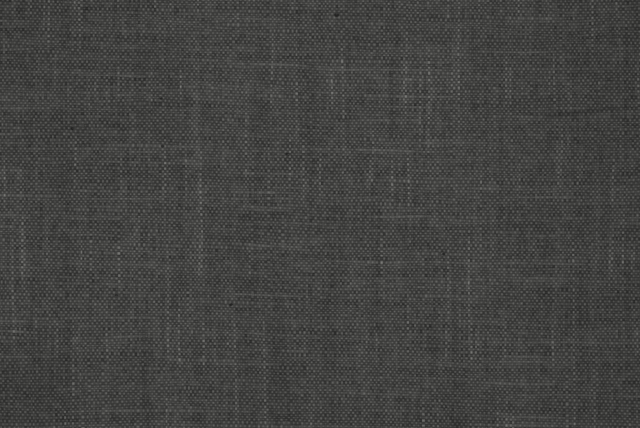
This texture is drawn by a WebGL 2 fragment shader. Its source:

```glsl
#version 300 es
precision highp float;

uniform vec2 u_resolution;
out vec4 fragColor;

const float PI = 3.14159265;
const vec2 THREADS = vec2(188.0, 152.0); // warp and weft threads per canvas height
const int SAMPLES = 3;

float hash(vec2 p) {
    vec3 q = fract(vec3(p.xyx) * vec3(0.1031, 0.1030, 0.0973));
    q += dot(q, q.yzx + 33.33);
    return fract((q.x + q.y) * q.z);
}

float noise(vec2 p) {
    vec2 cell = floor(p);
    vec2 f = fract(p);
    f = f * f * (3.0 - 2.0 * f);
    float low = mix(hash(cell), hash(cell + vec2(1, 0)), f.x);
    float high = mix(hash(cell + vec2(0, 1)), hash(cell + vec2(1, 1)), f.x);
    return mix(low, high, f.y);
}

// Continuous weave coordinates with drifting, unevenly spaced threads
vec2 bend(vec2 p) {
    vec2 drift = vec2(noise(p * vec2(5.0, 3.0)), noise(p * vec2(2.5, 5.0) + 40.0));
    vec2 spacing = vec2(noise(vec2(p.x * 60.0, p.y * 9.0)),
                        noise(vec2(p.x * 9.0, p.y * 60.0) + 70.0));
    vec2 slanted = p + vec2(0.0, 0.012 * p.x);
    return slanted * THREADS + drift * 1.6 + spacing * 0.8;
}

// Brightness variation along one thread
float threadTone(float id, float along, float seed) {
    float slow = noise(vec2(id + seed, along * 4.0)) - 0.5;
    float quick = noise(vec2(id + seed + 300.0, along * 45.0)) - 0.5;
    return slow * 0.048 + quick * 0.042;
}

// Thick pale stretches of yarn
float slub(float id, float along, float frequency, float seed) {
    float stretch = smoothstep(0.85, 0.97, noise(vec2(id + seed, along * frequency)));
    return stretch * (0.5 + 0.5 * noise(vec2(id + seed, along * 50.0)));
}

// Staggered raised crossings with furrows between the rows
float relief(vec2 local, float side) {
    float bump = side * cos(PI * local.x) * cos(PI * local.y);
    float furrows = 0.006 * cos(2.0 * PI * local.x) + 0.027 * cos(2.0 * PI * local.y);
    return 0.064 * bump + 0.020 * (bump * bump - 0.25) + furrows;
}

float weave(vec2 p) {
    vec2 w = bend(p);
    vec2 id = floor(w);
    vec2 local = w - id - 0.5;
    float side = mod(id.x + id.y, 2.0) < 0.5 ? 1.0 : -1.0;
    float warpOver = 0.5 + 0.5 * side;

    float warpSlub = slub(id.x, p.y, 5.0, 511.0);
    float weftSlub = slub(id.y, p.x, 3.2, 823.0);
    float warpTone = threadTone(id.x, p.y, 17.0);
    float weftTone = threadTone(id.y, p.x, 1207.0);

    float tone = mix(weftTone, warpTone, mix(0.25, 0.75, warpOver));
    float pale = 0.090 * warpSlub * mix(0.15, 1.0, warpOver)
               + 0.065 * weftSlub * mix(1.0, 0.45, warpOver);
    float crossing = hash(id + 61.0) - 0.5;
    float fibre = noise(p * 330.0) - 0.5;
    return 0.256 + relief(local, side) + tone + pale + crossing * 0.05 + fibre * 0.04;
}

// Small dark knots scattered over the cloth
float knots(vec2 p, float width) {
    float dark = 0.0;
    for (int i = 0; i < 8; i++) {
        float k = float(i);
        vec2 center = vec2(hash(vec2(k, 3.7)) * width, hash(vec2(k, 9.2)));
        float radius = mix(0.003, 0.006, hash(vec2(k, 21.0)));
        vec2 offset = (p - center) * vec2(0.8, 1.1);
        float ragged = length(offset) + 0.003 * (noise(p * 190.0) - 0.5);
        dark = max(dark, 1.0 - smoothstep(radius * 0.3, radius * 1.2, ragged));
    }
    return dark;
}

// Soft dark furrow fading out at both ends
float crease(vec2 p, vec2 center, float halfLength) {
    float x = (p.x - center.x) / halfLength;
    float y = p.y - center.y - 0.009 * sin(x * 3.0);
    return exp(-y * y / 0.00003) * (1.0 - smoothstep(0.3, 1.0, abs(x)));
}

void main() {
    float width = u_resolution.x / u_resolution.y;
    vec2 p = gl_FragCoord.xy / u_resolution.y;

    // Supersampled threads
    float light = 0.0;
    for (int i = 0; i < SAMPLES * SAMPLES; i++) {
        vec2 jitter = (vec2(i % SAMPLES, i / SAMPLES) + 0.5) / float(SAMPLES) - 0.5;
        light += weave((gl_FragCoord.xy + jitter) / u_resolution.y);
    }
    light /= float(SAMPLES * SAMPLES);

    // Broad streaks, uneven lighting and blemishes
    light += 0.018 * (noise(vec2(p.x * 26.0, p.y * 2.5)) - 0.5);
    light += 0.012 * (noise(vec2(p.x * 2.0, p.y * 24.0) + 15.0) - 0.5);
    vec2 fromCenter = p - vec2(width * 0.48, 0.48);
    light *= 1.03 + 0.05 * (noise(p * 3.0) - 0.5) - 0.12 * dot(fromCenter, fromCenter);
    light *= 1.0 - 0.4 * knots(p, width);
    light *= 1.0 - 0.14 * crease(p, vec2(width * 0.92, 0.74), 0.17);

    fragColor = vec4(light * vec3(1.005, 1.005, 0.98), 1.0);
}
```
